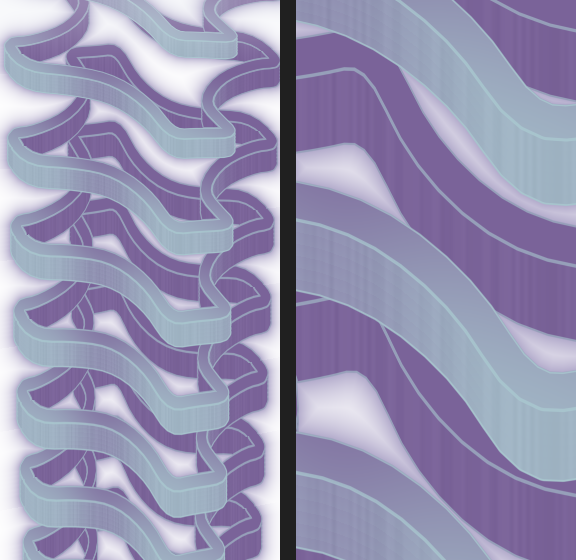
Left, the full canvas; right, a detail of the centre.
Write a WebGL 1 fragment shader that draws this pattern.

```glsl
precision highp float;
uniform vec2 u_resolution;

vec2 bend[14];

// Control points of half a loop; the other half is its half-turn
void shapeLoop() {
  bend[0] = vec2(-1.85, -0.08);
  bend[1] = vec2(-1.57, 0.30);
  bend[2] = vec2(-1.00, 0.32);
  bend[3] = vec2(-0.40, 0.42);
  bend[4] = vec2(0.10, 0.78);
  bend[5] = vec2(0.40, 1.24);
  bend[6] = vec2(0.73, 1.20);
  bend[7] = vec2(1.23, 1.18);
  bend[8] = vec2(1.07, 1.02);
  bend[9] = vec2(0.81, 0.72);
  bend[10] = vec2(1.05, 0.32);
  bend[11] = vec2(1.55, 0.09);
  bend[12] = -bend[0];
  bend[13] = -bend[1];
}

float hash(float n) {
  return fract(sin(n * 12.9898) * 43758.5453);
}

float noise(float x) {
  float f = fract(x);
  return mix(hash(floor(x)), hash(floor(x) + 1.0), f * f * (3.0 - 2.0 * f));
}

// Signed distance to the loop's centre line, positive outside
float loopDistance(vec2 q) {
  q.x *= 1.0 - 0.17 * min(q.y, 0.0);
  if (q.y < -0.064 * q.x) q = -q;
  float nearest = 99.0;
  float side = 1.0;
  vec2 a = 0.5 * (bend[0] + bend[1]);
  for (int i = 0; i < 12; i++) {
    vec2 start = 0.5 * (bend[i] + bend[i + 1]);
    vec2 end = 0.5 * (bend[i + 1] + bend[i + 2]);
    for (int j = 1; j <= 4; j++) {
      float t = float(j) / 4.0;
      vec2 b = mix(mix(start, bend[i + 1], t), mix(bend[i + 1], end, t), t);
      vec2 ab = b - a;
      vec2 aq = q - a;
      vec2 gap = aq - ab * clamp(dot(aq, ab) / dot(ab, ab), 0.0, 1.0);
      float d = dot(gap, gap);
      if (d < nearest) {
        nearest = d;
        side = ab.x * aq.y - ab.y * aq.x;
      }
      a = b;
    }
  }
  return sqrt(nearest) * (side < 0.0 ? -1.0 : 1.0);
}

// Pixel position in the frame of loop n, with tilt growing down the stack
vec2 toLoop(vec2 p, float n) {
  float drop = 1.23 * n - 0.025 * n * n;
  float tilt = 0.013 * n * n - 0.13 * n;
  float x = (p.x - 1.95) / (1.0 - 0.023 * n);
  return vec2(x, (p.y - 1.9 - drop - tilt * (0.308 * x + 0.5)) / (1.0 - 0.723 * tilt));
}

void main() {
  shapeLoop();
  float pixel = 3.84 / u_resolution.x;
  vec2 p = vec2(gl_FragCoord.x, u_resolution.y - gl_FragCoord.y) * pixel;
  vec3 color = vec3(0.0);
  float clear = 1.0;
  float nearest = 9.0;

  // Upper loops lie in front of lower ones
  for (int k = -2; k <= 6; k++) {
    vec2 q = toLoop(p, float(k));
    if (q.y < -1.7 || q.y > 2.0 || clear < 0.01) continue;

    // Sweep the rim downward to raise the walls
    float rim = 9.0;
    float body = 9.0;
    float side = 1.0;
    float depth = 0.0;
    for (int s = 0; s < 7; s++) {
      vec2 top = q - vec2(0.0, 0.05 * float(s));
      float d = loopDistance(top);
      float edge = abs(d) - 0.08;
      if (s == 0) rim = edge;
      if (body > 0.0 && edge < body) {
        side = d;
        depth = 0.5 + 0.308 * top.x - 0.723 * top.y;
      }
      body = min(body, edge);
    }
    nearest = min(nearest, body);

    // Teal in front, violet at the back and on inner walls
    float tone = depth + 0.25 * exp(-4.0 * (q.x + 0.6) * (q.x + 0.6));
    float onRim = 1.0 - smoothstep(-pixel, pixel, rim);
    float wallTone = side < 0.0 ? 1.0 : smoothstep(-0.3, 0.85, tone);
    float shade = mix(wallTone, smoothstep(-0.35, 0.8, tone + 0.08), onRim);
    vec3 paint = mix(vec3(0.63, 0.71, 0.77), vec3(0.48, 0.39, 0.60), shade);
    paint += 0.03 * (noise(q.x * 50.0) - 0.5) * (1.0 - onRim);

    // Pale lines along the rim and the silhouette
    float line = 1.0 - smoothstep(0.004, 0.004 + 1.3 * pixel, min(abs(rim), abs(body)));
    paint = mix(paint, vec3(0.66, 0.78, 0.81), line * mix(0.85, 0.6, shade));

    float cover = 1.0 - smoothstep(-0.5 * pixel, pixel, body);
    color += clear * cover * paint;
    clear *= 1.0 - cover;
  }

  // White ground with a violet glow, and mist at the top
  float glow = 0.75 * exp(-9.0 * max(nearest, 0.0));
  color += clear * mix(vec3(1.0), vec3(0.60, 0.56, 0.73), glow);
  color = mix(color, vec3(0.9, 0.92, 0.95), 0.25 * (1.0 - smoothstep(0.0, 1.0, p.y)));
  gl_FragColor = vec4(color, 1.0);
}
```
